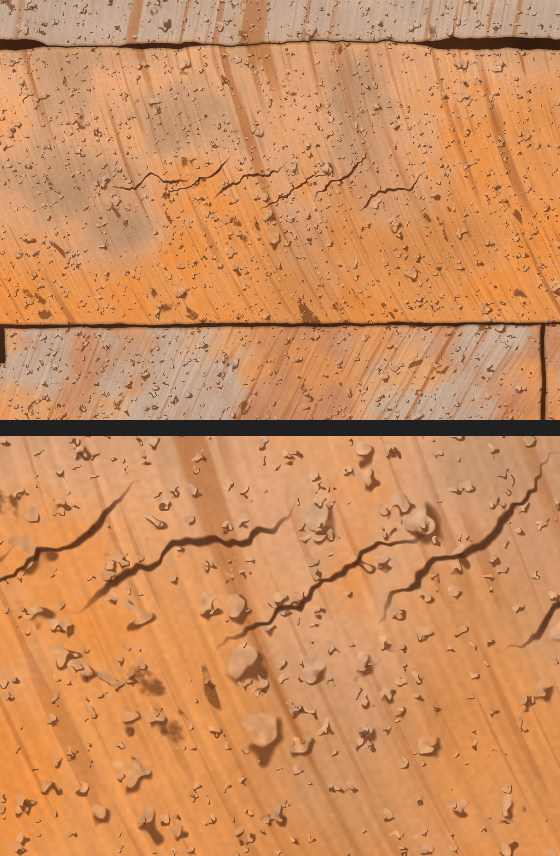
Top, the full canvas; bottom, a detail of the centre.
A WebGL 2 fragment shader for this texture:

```glsl
#version 300 es
precision highp float;
// Weathered clay bricks: one wide orange course between two greyer ones.
// Curved wire-cut grooves are stretched noise; crumbs, pits and cracks are
// scattered on jittered cells, and ragged dark joints separate the courses.

uniform vec2 u_resolution;
out vec4 fragColor;

const vec3 ORANGE = vec3(0.88, 0.575, 0.325);
const vec3 PEACH = vec3(0.87, 0.635, 0.46);
const vec3 TAN = vec3(0.79, 0.605, 0.455);
const vec3 GREY = vec3(0.77, 0.655, 0.565);
const vec3 RUST = vec3(0.65, 0.39, 0.21);
const vec3 DARK = vec3(0.29, 0.16, 0.09);

float hash(vec2 p) {
  vec3 q = fract(p.xyx * 0.1031);
  q += dot(q, q.yzx + 33.33);
  return fract((q.x + q.y) * q.z);
}

float noise(vec2 p) {
  vec2 i = floor(p), f = fract(p);
  f = f * f * (3.0 - 2.0 * f);
  return mix(mix(hash(i), hash(i + vec2(1, 0)), f.x),
             mix(hash(i + vec2(0, 1)), hash(i + vec2(1, 1)), f.x), f.y);
}

float fbm(vec2 p) {
  float sum = 0.0, amp = 0.53;
  for (int i = 0; i < 4; i++) {
    sum += amp * noise(p);
    p = p * 2.03 + 17.3;
    amp *= 0.5;
  }
  return sum;
}

float bump(float x, float lo, float hi, float soft) {
  return smoothstep(lo - soft, lo + soft, x) - smoothstep(hi - soft, hi + soft, x);
}

// Fine ridges along the second axis of g
float ridges(vec2 g) {
  return 0.6 * noise(g * vec2(75.0, 2.5)) + 0.4 * noise(g * vec2(180.0, 6.0));
}

// Ragged grains: x is the lit body, y the shadow beside it
vec2 crumbs(vec2 p, float cells, float density, float seed) {
  vec2 q = p * cells;
  q += 0.5 * (vec2(noise(q * 3.5 + seed), noise(q * 3.5 + seed + 31.0)) - 0.5);
  vec2 cover = vec2(0.0);
  for (int k = 0; k < 9; k++) {
    vec2 cell = floor(q) + vec2(k % 3 - 1, k / 3 - 1);
    vec2 key = cell + seed;
    if (hash(key) > density) continue;
    vec2 d = q - cell - 0.2 - 0.6 * vec2(hash(key + 5.7), hash(key + 9.1));
    float size = hash(key + 3.3);
    float r = mix(0.13, 0.36, size * size);
    cover.x = max(cover.x, 1.0 - smoothstep(r * 0.7, r, length(d)));
    cover.y = max(cover.y, 1.0 - smoothstep(r * 0.7, r * 1.25, length(d - r * vec2(0.45, -0.55))));
  }
  return vec2(cover.x, cover.y * (1.0 - cover.x));
}

// Wandering crack through a centre, tapering at both ends
float crack(vec2 p, vec2 centre, float angle, float halfLength, float seed) {
  vec2 dir = vec2(cos(angle), sin(angle));
  vec2 d = p - centre;
  float along = dot(d, dir);
  float across = dot(d, vec2(-dir.y, dir.x));
  across += 0.06 * (fbm(vec2(along * 22.0, seed)) - 0.5);
  float taper = 1.0 - smoothstep(0.5, 1.0, abs(along) / halfLength);
  float width = 0.0035 * taper * (0.35 + noise(vec2(along * 60.0, seed + 4.0)));
  return taper * (1.0 - smoothstep(width * 0.4, width + 0.001, abs(across)));
}

void main() {
  vec2 p = gl_FragCoord.xy / u_resolution.y;
  float cloud = fbm(p * 4.0 + 3.0), patches = fbm(p * 7.0 + 40.0);
  float ragged = 0.014 * (fbm(p * vec2(24.0, 12.0)) - 0.5);

  // Joint heights and openings
  float topSeam = 0.89 + 0.011 * bump(p.x, 0.6, 1.0, 0.15) + ragged;
  float opening = 0.0015 + 0.011 * (1.0 - smoothstep(0.06, 0.12, p.x))
    + 0.005 * bump(p.x, 0.3, 0.47, 0.03) + 0.012 * smoothstep(0.97, 1.08, p.x);
  float lowSeam = 0.224 + 0.006 * p.x + 0.6 * ragged;
  float sideSeam = 1.293 + ragged;

  // Base colour and groove direction of each course
  vec3 base;
  vec2 g = p;
  float roughness = 1.0;
  if (p.y > topSeam) {
    base = mix(TAN, GREY, smoothstep(0.25, 0.5, cloud));
    base = mix(base, ORANGE, 0.5 * (1.0 - smoothstep(0.0, 0.025, p.y - topSeam - opening)) * patches);
    g.x += 0.17 * (p.y - 1.0) * -1.0;
  } else if (p.y > lowSeam) {
    float fall = 0.885 - p.y;
    g.x -= 0.2 * fall + 0.3 * fall * fall;
    float warm = 0.45 + 0.26 * p.x - p.y + 0.7 * (cloud - 0.5);
    base = mix(mix(TAN, PEACH, smoothstep(0.35, 0.65, patches)), PEACH, smoothstep(-0.15, 0.05, warm));
    base = mix(base, ORANGE, smoothstep(0.02, 0.24, warm));
    base = mix(base, vec3(0.87, 0.52, 0.23), 0.6 * smoothstep(0.56, 0.72, patches) * smoothstep(-0.2, 0.1, warm));
    base = mix(base, vec3(0.88, 0.66, 0.43), 0.6 * smoothstep(-0.022, 0.0, p.y - topSeam));
  } else {
    g.x += (0.35 + 0.22 * p.x) * (lowSeam - p.y);
    base = mix(vec3(0.79, 0.54, 0.38), GREY, smoothstep(0.46, 0.62, cloud));
    base = mix(base, ORANGE, 0.6 * smoothstep(0.5, 0.68, patches));
    roughness = 1.35;
  }
  g.x += 0.006 * noise(p * 7.0);

  // Grooves: shaded ridges and deeper rusty cuts
  vec3 col = base * (1.0 + 0.14 * (cloud - 0.5) + 0.16 * (patches - 0.5));
  col *= 1.0 + roughness * 0.24 * (ridges(g + vec2(0.002, 0.0)) - ridges(g));
  float cut = smoothstep(0.68, 0.86, noise(g * vec2(62.0, 3.2) + 8.0));
  cut *= smoothstep(0.35, 0.65, noise(g * vec2(13.0, 2.0) + 60.0));
  float scratch = smoothstep(0.78, 0.9, noise(g * vec2(150.0, 7.0) + 90.0));
  col = mix(col, RUST * (0.65 + 0.4 * base.g / 0.6), min(roughness * (0.62 * cut + 0.35 * scratch), 0.85));

  // Pits drawn out along the grooves, then crumbs of three sizes
  vec2 pit = crumbs(g * vec2(1.0, 0.55), 17.0, 0.16, 71.0);
  float ragPit = smoothstep(0.42, 0.6, fbm(p * 60.0));
  col = mix(col, mix(RUST, DARK, 0.45), 0.8 * pit.x * ragPit);
  for (int i = 0; i < 3; i++) {
    float level = float(i);
    vec2 c = crumbs(p, 24.0 * exp2(0.8 * level), 0.15 + 0.07 * level, 13.0 + 29.0 * level);
    col = mix(col, mix(RUST, DARK, 0.65), 0.82 * c.y);
    col = mix(col, mix(base, GREY, 0.4) * (0.88 + 0.26 * noise(p * 170.0)), 0.8 * c.x);
  }

  // Cracks strung across the middle course
  for (int i = 0; i < 6; i++) {
    float n = float(i);
    vec2 centre = vec2(0.36 + 0.115 * n, 0.52 + 0.12 * (hash(vec2(n, 2.0)) - 0.5));
    col = mix(col, DARK, 0.85 * crack(p, centre, 0.15 + 0.6 * hash(vec2(n, 8.0)), 0.11, n * 7.0));
  }

  // Joints with soft shade around a dark core
  float topGap = abs(p.y - topSeam - 0.4 * opening) - opening;
  float lowGap = abs(p.y - lowSeam + 0.002) - 0.0022 - 0.003 * noise(vec2(p.x * 35.0, 2.0));
  float sideGap = max(abs(p.x - sideSeam) - 0.005, p.y - lowSeam);
  float leftGap = max(p.x - 0.009 - ragged, abs(p.y - 0.18) - 0.045);
  float gap = min(min(topGap, lowGap), min(sideGap, leftGap));
  col *= 1.0 - 0.22 * (1.0 - smoothstep(0.0, 0.008, gap));
  col = mix(col, DARK * (0.55 + 0.6 * patches), 1.0 - smoothstep(-0.0015, 0.0015, gap));

  // Fine clay grain
  col *= 0.97 + 0.06 * noise(p * 260.0);
  fragColor = vec4(clamp(col, 0.0, 1.0), 1.0);
}
```
